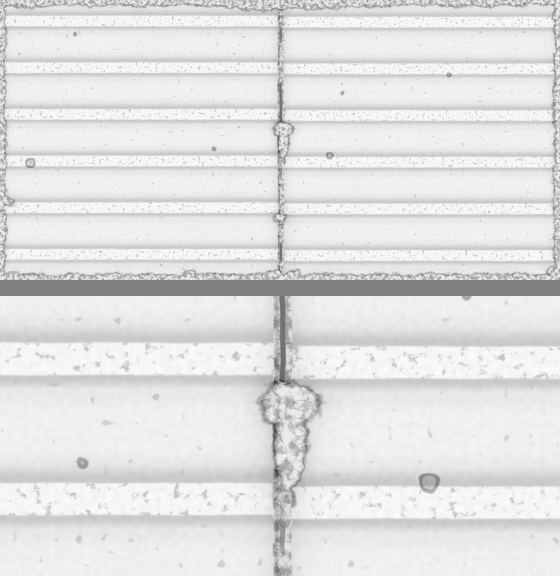
Top, the full canvas; bottom, a detail of the centre.
A WebGL 1 fragment shader for this texture:

```glsl
precision highp float;
// Two pale ribbed tiles side by side, six speckled ridges each, with rough mortar
// on the border and in the seam. Ridges come from a repeated height profile, mortar
// from a noise-warped distance field, and small pits from a hashed loop.
uniform vec2 u_resolution;

const float RIDGES = 6.0;
const float SEAM_X = 1.003;
const float SEAM_HALF = 0.011;
const float HIGHLIGHT = 0.965;
const float PANEL = 0.94;
const float SHADOW = 0.79;
const float MORTAR_DARK = 0.66;
const float CRACK = 0.45;

vec2 hash2(vec2 p) {
  vec3 q = fract(p.xyx * vec3(0.1031, 0.103, 0.0973));
  q += dot(q, q.yzx + 33.33);
  return fract((q.xx + q.yz) * q.zy);
}

float cornerSlope(vec2 cell, vec2 offset) {
  float angle = 6.2832 * hash2(cell).x;
  return dot(vec2(cos(angle), sin(angle)), offset);
}

// Gradient noise, roughly -0.7 to 0.7
float noise(vec2 p) {
  vec2 i = floor(p), f = fract(p);
  vec2 u = f * f * f * (f * (f * 6.0 - 15.0) + 10.0);
  vec2 e = vec2(0.0, 1.0);
  float low = mix(cornerSlope(i, f), cornerSlope(i + e.yx, f - e.yx), u.x);
  float high = mix(cornerSlope(i + e, f - e), cornerSlope(i + 1.0, f - 1.0), u.x);
  return mix(low, high, u.y);
}

float fbm(vec2 p) {
  return 0.6 * noise(p) + 0.3 * noise(p * 2.03 + 7.1) + 0.2 * noise(p * 4.1 + 3.7);
}

float ellipse(vec2 p, vec2 radius) {
  return (length(p / radius) - 1.0) * min(radius.x, radius.y);
}

// Shade of the ribbed face: speckled ridge, soft shadows, smooth panel
float ribbedFace(vec2 p, float px) {
  float center = 0.45 + 0.025 * step(SEAM_X, p.x);
  float d = fract((1.0 - p.y) * RIDGES - center + 0.5) - 0.5;
  d += 0.008 * noise(p * vec2(12.0, 40.0));
  float a = abs(d);
  float reach = d < 0.0 ? 0.27 : 0.23;
  float fine = noise(p * 120.0);

  float panel = PANEL - 0.03 * smoothstep(0.38, 0.24, a) + 0.01 * noise(p * 9.0);
  panel -= 0.12 * smoothstep(0.4, 0.56, noise(p * 65.0 + 19.0));
  float slope = mix(SHADOW, panel, smoothstep(0.135, reach, a));
  slope += 0.025 * fine;

  float speckle = smoothstep(0.08, 0.42, fbm(p * 85.0 + 5.0));
  float ridge = HIGHLIGHT + 0.03 * fine - 0.19 * speckle;
  float soft = max(0.012, px * RIDGES);
  return mix(ridge, slope, smoothstep(0.115 - soft, 0.115 + soft, a));
}

// Darkening from scattered round pits with a dark rim
float pits(vec2 p, float px) {
  float dark = 0.0;
  for (int i = 0; i < 7; i++) {
    vec2 seed = vec2(float(i) * 3.7 + 1.3, 8.1);
    vec2 center = hash2(seed) * vec2(1.9, 0.9) + 0.05;
    float radius = mix(0.004, 0.015, pow(hash2(seed + 5.0).y, 3.0));
    float d = length(p - center) - radius + 0.004 * noise(p * 70.0);
    float rim = 1.0 - smoothstep(0.001, 0.003 + px, abs(d));
    dark = max(dark, max(0.28 * rim, 0.12 * (1.0 - smoothstep(-px, px, d))));
  }
  return dark;
}

// Distance to mortar: ragged border, seam clumps and hashed lumps on the border
float mortarDistance(vec2 p, float width) {
  vec2 edge = min(p, vec2(width, 1.0) - p);
  float pile = 0.014 * exp(-pow((p.x - SEAM_X) * 6.0, 2.0)) * step(0.5, p.y);
  float d = min(edge.x - 0.019, edge.y - 0.02 - pile);
  d = min(d, ellipse(p - vec2(1.011, 0.54), vec2(0.031, 0.026)));
  d = min(d, ellipse(p - vec2(1.013, 0.483), vec2(0.022, 0.04)));
  d = min(d, ellipse(p - vec2(SEAM_X, 0.225), vec2(0.025, 0.014)));
  for (int i = 0; i < 8; i++) {
    vec2 h = hash2(vec2(float(i) * 2.3, 4.7));
    vec2 onRow = vec2(h.x * width, 0.015 + 0.97 * step(0.5, h.y));
    vec2 onSide = vec2(0.02 + (width - 0.04) * step(0.6, h.y), h.x);
    vec2 center = i < 5 ? onRow : onSide;
    d = min(d, ellipse(p - center, vec2(0.028, 0.02)));
  }
  return d + 0.012 * noise(p * 14.0) + 0.013 * fbm(p * 42.0);
}

void main() {
  vec2 p = gl_FragCoord.xy / u_resolution.y;
  float width = u_resolution.x / u_resolution.y;
  float px = 1.0 / u_resolution.y;
  float shade = ribbedFace(p, px) - pits(p, px);

  // Grainy mortar tone with thin dark creases
  float grain = mix(MORTAR_DARK, 0.92, smoothstep(-0.3, 0.22, fbm(p * 75.0)));
  grain -= 0.12 * (1.0 - smoothstep(0.0, 0.06, abs(noise(p * 48.0 + 2.0))));

  // Straight seam, darker on its left lip, open in places
  float x = p.x - SEAM_X + 0.002 * noise(vec2(p.y * 30.0, 1.5));
  float seam = abs(x) - SEAM_HALF;
  shade -= 0.07 * exp(-max(seam, 0.0) * 70.0);
  float lip = 1.0 - smoothstep(0.001, 0.003 + px, abs(x + 0.007));
  float gap = smoothstep(0.08, 0.22, noise(vec2(p.y * 7.0, 4.3)));
  gap *= 1.0 - smoothstep(0.002, 0.003 + px, abs(x));
  float joint = mix(grain - 0.03 - 0.14 * lip, CRACK, gap);
  shade = mix(joint, shade, smoothstep(-px, px, seam));

  // Mortar crust with a soft contact shadow and dark outline
  float crust = mortarDistance(p, width);
  shade -= 0.08 * exp(-max(crust, 0.0) * 110.0);
  shade = mix(grain, shade, smoothstep(-px, px, crust));
  shade -= 0.15 * (1.0 - smoothstep(0.001, 0.003 + px, abs(crust)));
  gl_FragColor = vec4(vec3(clamp(shade, 0.0, 1.0)), 1.0);
}
```
